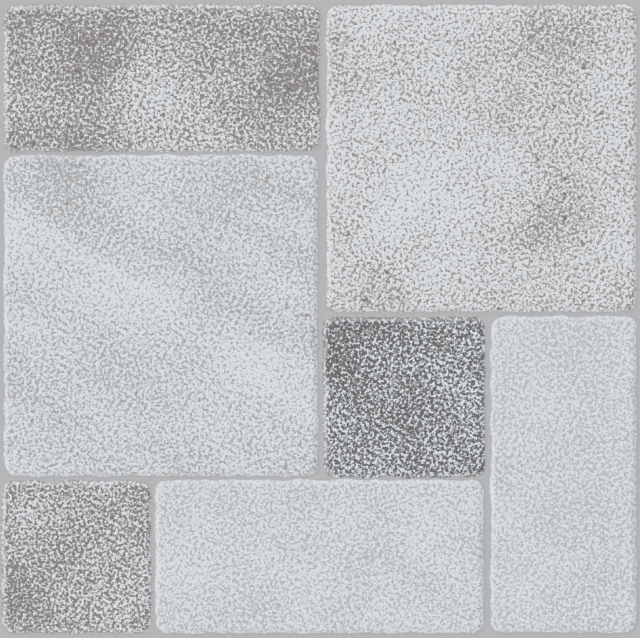
This texture is drawn by a Shadertoy shader. Its source:

```glsl
// Seven worn, speckled granite pavers laid in a grey mortar bed.
#define CORNER 0.019
#define WOBBLE 0.0035
#define GRAIN_SCALE 187.0
#define CLOUD_DEPTH 0.24
#define RIM_WIDTH 0.0032
#define LIGHT_DIR vec2(-0.9, 0.44)
#define MORTAR vec3(0.715, 0.718, 0.725)
#define PALE vec3(0.850, 0.867, 0.878)
#define DARK vec3(0.390, 0.392, 0.398)
#define RUST vec3(0.440, 0.375, 0.360)

const int STONES = 7;
const int STAIN_COUNT = 12;

// Left, bottom, right, top of each paver
const vec4 BOUNDS[STONES] = vec4[](
    vec4(0.006, 0.763, 0.499, 0.992), vec4(0.510, 0.512, 0.994, 0.992),
    vec4(0.006, 0.254, 0.496, 0.757), vec4(0.505, 0.252, 0.757, 0.503),
    vec4(0.767, 0.009, 0.994, 0.504), vec4(0.003, 0.008, 0.235, 0.246),
    vec4(0.243, 0.008, 0.755, 0.248));

// Speckle coverage, speckle strength, warmth
const vec3 FINISH[STONES] = vec3[](
    vec3(0.05, 0.70, 0.75), vec3(-0.12, 0.60, 1.00), vec3(-0.05, 0.42, 0.45),
    vec3(0.08, 0.94, 0.05), vec3(0.00, 0.29, 0.00), vec3(0.04, 0.76, 0.50),
    vec3(-0.05, 0.32, 0.10));

// Broad stains: centre, radius, darkening
const vec4 STAINS[STAIN_COUNT] = vec4[](
    vec4(0.13, 0.93, 0.08, 0.16), vec4(0.45, 0.89, 0.07, 0.18),
    vec4(0.25, 0.83, 0.07, -0.14), vec4(0.86, 0.94, 0.12, 0.14),
    vec4(0.66, 0.71, 0.10, -0.13), vec4(0.86, 0.65, 0.06, 0.20),
    vec4(0.58, 0.54, 0.06, 0.08), vec4(0.11, 0.72, 0.06, 0.20),
    vec4(0.31, 0.48, 0.05, 0.14), vec4(0.05, 0.04, 0.06, 0.12),
    vec4(0.20, 0.05, 0.04, -0.14), vec4(0.54, 0.45, 0.06, 0.12));

vec2 hashGradient(vec2 cell) {
    vec3 h = fract(cell.xyx * vec3(0.1031, 0.1030, 0.0973));
    h += dot(h, h.yzx + 33.33);
    float angle = 6.2832 * fract((h.x + h.y) * h.z);
    return vec2(cos(angle), sin(angle));
}

float gradientNoise(vec2 p) {
    vec2 i = floor(p), f = p - i;
    vec2 u = f * f * f * (f * (f * 6.0 - 15.0) + 10.0);
    vec2 e = vec2(0.0, 1.0);
    float low = mix(dot(hashGradient(i), f),
                    dot(hashGradient(i + e.yx), f - e.yx), u.x);
    float high = mix(dot(hashGradient(i + e), f - e),
                     dot(hashGradient(i + 1.0), f - 1.0), u.x);
    return mix(low, high, u.y);
}

float fbm(vec2 p) {
    float sum = 0.0, gain = 0.6;
    for (int i = 0; i < 4; i++) {
        sum += gain * gradientNoise(p);
        p = mat2(1.6, 1.2, -1.2, 1.6) * p + 7.3;
        gain *= 0.6;
    }
    return sum;
}

// Signed distance in x, outward normal in yz
vec3 roundedBox(vec2 p, vec4 bounds) {
    p -= 0.5 * (bounds.xy + bounds.zw);
    vec2 q = abs(p) - 0.5 * (bounds.zw - bounds.xy) + CORNER;
    vec2 side = q.x > q.y ? vec2(1.0, 0.0) : vec2(0.0, 1.0);
    vec2 normal = min(q.x, q.y) > 0.0 ? normalize(q) : side;
    float dist = length(max(q, 0.0)) + min(max(q.x, q.y), 0.0) - CORNER;
    return vec3(dist, normal * sign(p));
}

vec3 stoneColour(vec2 uv, int id) {
    vec3 finish = FINISH[id];
    vec2 p = uv + float(id) * 3.17;
    // Clouds stretch along the falling vein direction
    vec2 along = mat2(0.88, 0.47, -0.47, 0.88) * p;
    float cloud = fbm(id == 2 ? along.yx * vec2(17.0, 6.0) : p * 11.0);
    if (id == 2) cloud = fbm(vec2(0.88 * p.x - 0.47 * p.y, 0.47 * p.x + 0.88 * p.y) * vec2(6.0, 17.0));
    float cover = finish.x + CLOUD_DEPTH * cloud;
    for (int i = 0; i < STAIN_COUNT; i++) {
        vec2 d = (uv - STAINS[i].xy) / STAINS[i].z;
        cover += STAINS[i].w * exp(-dot(d, d));
    }
    if (id == 2) {
        float vein = uv.y - 0.63 + 0.53 * uv.x + 0.04 * cloud;
        cover -= 0.17 * exp(-vein * vein / 0.0022);
    }
    // Two grain sizes make the crystals
    float grain = 0.8 * gradientNoise(along * GRAIN_SCALE)
                + 0.6 * gradientNoise(p.yx * GRAIN_SCALE * 1.63);
    float ink = smoothstep(-0.35, 0.45, grain + cover) * finish.y;
    vec3 colour = mix(PALE, mix(DARK, RUST, finish.z * 0.7), ink);
    // Sparse rusty pits
    float pit = gradientNoise(p * 68.0) + 0.35 * gradientNoise(p * 139.0);
    pit = smoothstep(0.40, 0.62, pit + 0.5 * cover);
    return mix(colour, RUST, 0.6 * pit * finish.z);
}

void mainImage(out vec4 fragColor, in vec2 fragCoord) {
    vec2 uv = fragCoord / iResolution.xy;
    float pixel = 1.0 / min(iResolution.x, iResolution.y);
    // Nearest paver with a chipped outline
    vec3 nearest = vec3(1.0, 0.0, 0.0);
    int id = 0;
    for (int i = 0; i < STONES; i++) {
        vec3 box = roundedBox(uv, BOUNDS[i]);
        vec2 p = uv + float(i) * 1.7;
        box.x += WOBBLE * (gradientNoise(p * 29.0) + 0.5 * gradientNoise(p * 73.0));
        if (box.x < nearest.x) { nearest = box; id = i; }
    }
    float dist = nearest.x, facing = dot(nearest.yz, LIGHT_DIR);
    // Mortar with fine grit and a soft contact shadow
    vec3 mortar = MORTAR + 0.02 * gradientNoise(uv * 211.0);
    mortar -= 0.055 * exp(-max(dist, 0.0) / 0.003) * (0.6 - 0.4 * facing);
    // Bevelled rim catches light on the left and top
    vec3 stone = stoneColour(uv, id);
    float bevel = (dist + RIM_WIDTH) / RIM_WIDTH;
    float rim = exp(-bevel * bevel);
    float wear = 0.65 + 0.6 * gradientNoise(uv * 41.0);
    stone = mix(stone, vec3(0.89, 0.90, 0.91), rim * wear * (0.5 + 0.35 * facing));
    stone -= 0.07 * rim * max(-facing, 0.0);
    fragColor = vec4(mix(mortar, stone, smoothstep(pixel, -pixel, dist)), 1.0);
}
```
